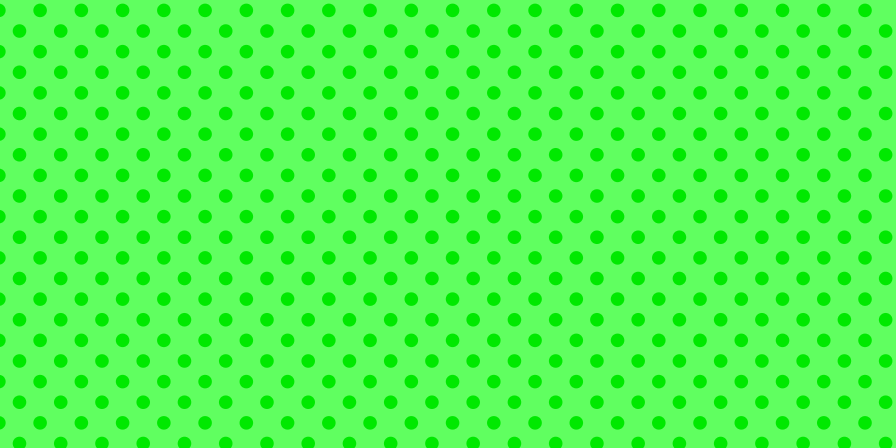
Reproduce this pattern procedurally as a Shadertoy shader.

```glsl
// Staggered polka dots: flat green discs on a lighter green ground.
// A square lattice turned by 45 degrees is folded into one cell with fract,
// and a circle distance function draws the disc at its centre.

// Distance to the nearest dot edge; all lengths are in canvas heights.
float dotDistance(vec2 p) {
    float spacing = 0.0651;
    vec2 lattice = vec2(p.x + p.y, p.y - p.x) * sqrt(0.5) / spacing;
    vec2 cell = fract(lattice + 0.5) - 0.5;
    return length(cell) * spacing - 0.0151;
}

void mainImage(out vec4 fragColor, in vec2 fragCoord) {
    vec2 p = fragCoord / iResolution.y;
    float pixel = 1.0 / iResolution.y;

    // Shift the lattice so that a dot sits near the lower left corner.
    float d = dotDistance(p - vec2(0.0435, 0.0101));
    float coverage = clamp(0.5 - d / pixel, 0.0, 1.0);

    vec3 ground = vec3(0.375, 1.0, 0.375);
    vec3 dotGreen = vec3(0.0, 0.915, 0.0);
    fragColor = vec4(mix(ground, dotGreen, coverage), 1.0);
}
```
